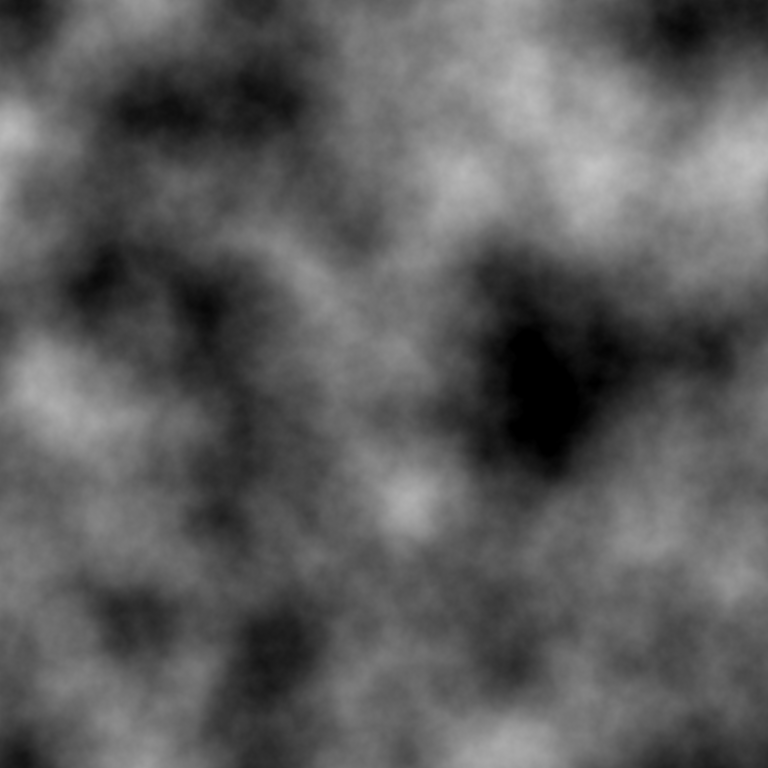
Reproduce this texture procedurally as a Shadertoy shader.

```glsl
const float TAU = 6.2831853;

float hash(vec2 cell) {
    uvec2 q = uvec2(ivec2(cell) + 4096) * uvec2(1597u, 3812u);
    uint n = (q.x ^ (q.y << 7)) * 74531u;
    n = (n ^ (n >> 15)) * 48271u;
    n = (n ^ (n >> 13)) * 69621u;
    return float((n ^ (n >> 16)) & 65535u) / 65536.0;
}

// Slope of a randomly turned ramp anchored at a lattice corner
float ramp(vec2 corner, vec2 p) {
    float angle = TAU * hash(corner);
    return dot(vec2(cos(angle), sin(angle)), p - corner);
}

float gradientNoise(vec2 p) {
    vec2 i = floor(p), f = p - i;
    vec2 w = f * f * f * (f * (f * 6.0 - 15.0) + 10.0);
    vec2 e = vec2(1.0, 0.0);
    return mix(mix(ramp(i, p), ramp(i + e.xy, p), w.x),
               mix(ramp(i + e.yx, p), ramp(i + e.xx, p), w.x), w.y);
}

// Broad billows: whole-number plane waves with random phases
float billows(vec2 uv) {
    float sum = 0.0;
    for (int x = 0; x <= 7; x++) {
        for (int y = -7; y <= 7; y++) {
            vec2 wave = vec2(x, y);
            float k = length(wave);
            if (k > 7.5 || (x == 0 && y <= 0)) continue;
            float amplitude = smoothstep(0.5, 2.5, k) / (k * k);
            sum += amplitude * sin(TAU * (dot(wave, uv) + hash(wave + 31.0)));
        }
    }
    return sum;
}

// Fine wisps: turned octaves of gradient noise
float wisps(vec2 uv) {
    float sum = 0.0, amplitude = 1.0;
    vec2 p = uv * 12.0;
    for (int octave = 0; octave < 5; octave++) {
        sum += amplitude * gradientNoise(p);
        p = mat2(1.6, 1.2, -1.2, 1.6) * p + 17.3;
        amplitude *= 0.5;
    }
    return sum;
}

void mainImage(out vec4 fragColor, in vec2 fragCoord) {
    vec2 uv = fragCoord / iResolution.xy;
    float grey = 0.36 + 0.265 * billows(uv) + 0.14 * wisps(uv);
    fragColor = vec4(vec3(clamp(grey, 0.0, 1.0)), 1.0);
}
```
